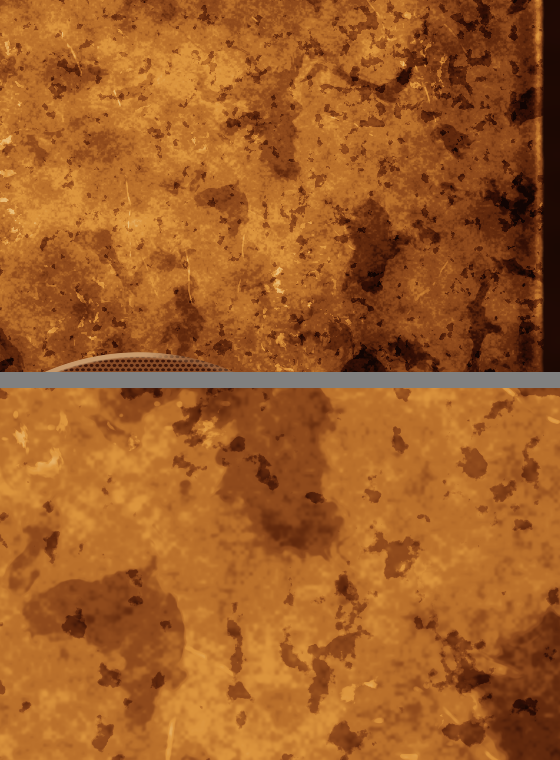
Top, the full canvas; bottom, a detail of the centre.
Write a WebGL 1 fragment shader that draws this texture.

```glsl
precision highp float;
uniform vec2 u_resolution;

// Patina ramp, dark to light
const vec3 SOOT = vec3(0.07, 0.02, 0.01);
const vec3 UMBER = vec3(0.20, 0.06, 0.02);
const vec3 RUST = vec3(0.38, 0.16, 0.05);
const vec3 COPPER = vec3(0.56, 0.29, 0.11);
const vec3 OCHRE = vec3(0.73, 0.44, 0.17);
const vec3 GOLD = vec3(0.86, 0.58, 0.24);
const vec3 CREAM = vec3(0.92, 0.74, 0.47);

const vec2 GLOW_CENTER = vec2(0.42, 0.76);
const vec2 GLOW_SIZE = vec2(0.80, 0.72);
const float BASE_TONE = 0.36;
const float GLOW_GAIN = 0.37;
const float MOTTLE_GAIN = 0.50;
const float GRAIN_GAIN = 0.20;
const float STAIN_SCALE = 9.0;
const float SPECK_SCALE = 42.0;
const int SCRATCH_COUNT = 16;
const float RIM_OFFSET = 0.059; // from the right side
const vec2 DISC_CENTER = vec2(0.375, -0.587);
const float DISC_RADIUS = 0.64;

float hash(vec2 p) {
  vec3 q = fract(vec3(p.xyx) * 0.1031);
  q += dot(q, q.yzx + 33.33);
  return fract((q.x + q.y) * q.z);
}

float noise(vec2 p) {
  vec2 i = floor(p), f = fract(p);
  f = f * f * (3.0 - 2.0 * f);
  return mix(mix(hash(i), hash(i + vec2(1.0, 0.0)), f.x),
             mix(hash(i + vec2(0.0, 1.0)), hash(i + 1.0), f.x), f.y);
}

float fbm(vec2 p) {
  float sum = 0.0, amp = 0.5;
  for (int i = 0; i < 5; i++) {
    sum += amp * noise(p);
    p = mat2(0.8, 0.6, -0.6, 0.8) * p * 2.03 + 17.3;
    amp *= 0.5;
  }
  return sum / 0.97;
}

vec3 patina(float t) {
  vec3 c = mix(SOOT, UMBER, smoothstep(0.0, 0.15, t));
  c = mix(c, RUST, smoothstep(0.15, 0.32, t));
  c = mix(c, COPPER, smoothstep(0.32, 0.50, t));
  c = mix(c, OCHRE, smoothstep(0.50, 0.66, t));
  c = mix(c, GOLD, smoothstep(0.66, 0.83, t));
  return mix(c, CREAM, smoothstep(0.83, 1.05, t));
}

float segmentDistance(vec2 p, vec2 a, vec2 b) {
  vec2 d = b - a;
  return length(p - a - d * clamp(dot(p - a, d) / dot(d, d), 0.0, 1.0));
}

// Fine broken lines, mostly in the upper left
float scratches(vec2 p) {
  vec2 q = p + 0.02 * (vec2(noise(p * 18.0), noise(p * 18.0 + 40.0)) - 0.5);
  float sum = 0.0;
  for (int i = 0; i < SCRATCH_COUNT; i++) {
    float k = float(i) * 7.0;
    vec2 mid = vec2(1.25 * hash(vec2(k, 1.0)), 0.2 + 0.8 * hash(vec2(k, 2.0)));
    float angle = 3.14 * hash(vec2(k, 3.0));
    float halfLength = mix(0.02, 0.11, hash(vec2(k, 4.0)));
    vec2 reach = halfLength * vec2(cos(angle), sin(angle));
    float d = segmentDistance(q, mid - reach, mid + reach);
    float line = 1.0 - smoothstep(0.0005, 0.0035, d);
    sum += line * mix(0.3, 0.9, hash(vec2(k, 5.0)));
  }
  return min(sum, 1.0) * smoothstep(0.35, 0.65, noise(p * 75.0));
}

void main() {
  vec2 p = gl_FragCoord.xy / u_resolution.y;
  float fromRight = u_resolution.x / u_resolution.y - p.x;
  vec2 warp = vec2(fbm(p * 6.0), fbm(p * 6.0 + 31.0)) - 0.5;

  // Warm light, mottling and leathery grain
  vec2 g = (p - GLOW_CENTER) / GLOW_SIZE;
  float tone = BASE_TONE + GLOW_GAIN * exp(-dot(g, g));
  tone += MOTTLE_GAIN * (fbm(p * 5.0 + warp) - 0.5);
  tone += 0.28 * (fbm(p * 24.0 + 9.0) - 0.5);
  float grain = 0.6 * noise(p * vec2(120.0, 150.0)) + 0.4 * noise(p * 260.0);
  tone += GRAIN_GAIN * (grain - 0.5);

  // Dark stains and specks gather to the right
  float wear = smoothstep(0.25, 1.25, p.x);
  float stain = fbm(p * STAIN_SCALE + warp * 2.5 + 5.0);
  tone -= 0.24 * smoothstep(0.60, 0.68, stain + 0.06 * wear) * mix(0.6, 1.0, wear);
  float speck = fbm(p * SPECK_SCALE + 70.0) + 0.25 * (fbm(p * 4.0 + 12.0) - 0.5);
  tone -= 0.22 * smoothstep(0.67, 0.74, speck + 0.06 * wear);

  // Pale scratches and flaked patches
  float flakeArea = smoothstep(0.52, 0.66, fbm(p * 4.5 + 23.0));
  float flakes = flakeArea * smoothstep(0.66, 0.73, fbm(p * 38.0 + warp * 4.0));
  float glint = smoothstep(0.83, 0.95, noise(p * 95.0 + 3.0)) * flakeArea;
  tone += 0.30 * scratches(p) + 0.28 * flakes + 0.16 * glint;

  // Groove, lit rim and shadow along the right side
  float rimX = fromRight - RIM_OFFSET + 0.003 * (noise(p * 30.0) - 0.5);
  tone -= 0.17 * exp(-pow((rimX - 0.035) / 0.026, 2.0));
  float rim = exp(-pow(rimX / 0.008, 2.0));
  tone += rim * mix(0.10, 0.36, p.y) * mix(0.5, 1.1, noise(p * 40.0));
  vec3 color = patina(tone);
  float shadow = 1.0 - smoothstep(-0.018, -0.007, rimX);
  color = mix(color, mix(SOOT, UMBER, 0.25 + 0.2 * noise(p * 12.0)), shadow);

  // Pale edged disc with a perforated face
  float depth = DISC_RADIUS - distance(p, DISC_CENTER);
  vec2 cell = p * vec2(65.0, 85.0);
  cell.x += 0.5 * mod(floor(cell.y), 2.0);
  float hole = 1.0 - smoothstep(0.22, 0.45, length(fract(cell) - 0.5));
  vec3 face = mix(COPPER + 0.08, UMBER, 0.25 + 0.65 * hole);
  float lip = 1.0 - smoothstep(0.010, 0.018, depth);
  lip *= mix(1.0, 0.25, smoothstep(0.38, 0.52, p.x));
  vec3 disc = mix(face, vec3(0.78, 0.60, 0.42), lip);
  color = mix(color, disc, smoothstep(-0.0015, 0.0015, depth));

  gl_FragColor = vec4(color, 1.0);
}
```
